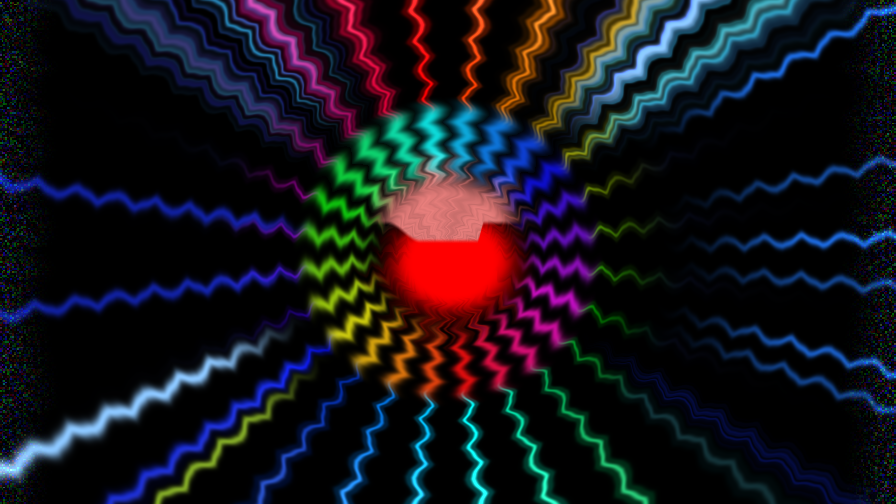
This background is drawn by a Shadertoy shader. Its source:

```glsl
const float TAU = 6.2831853;
const float RAY_COUNT = 24.0;
const float RING = 0.29;
const vec3 PINK = vec3(0.88, 0.48, 0.47);
const vec3 RED = vec3(1.0, 0.0, 0.0);
const vec3 ICE = vec3(0.55, 0.78, 1.0);

float hash(vec2 p) {
    return fract(sin(dot(p, vec2(127.1, 311.7))) * 43758.5453);
}

float noise(float x) {
    float cell = floor(x), t = fract(x);
    return mix(hash(vec2(cell, 3.0)), hash(vec2(cell + 1.0, 3.0)), t * t * (3.0 - 2.0 * t));
}

vec3 hueColor(float hue) {
    return clamp(abs(fract(hue + vec3(0.0, 2.0, 1.0) / 3.0) * 6.0 - 3.0) - 1.0, 0.0, 1.0);
}

float gauss(float x, float width) {
    return exp(-x * x / (width * width));
}

// Sideways zigzag, nearly constant in size, stretched with radius
float zigzag(float r) {
    float phase = 133.0 * sqrt(r);
    return asin(0.96 * sin(phase)) * 0.0075 + 0.0015 * sin(phase * 2.3);
}

// Thin line leaving the centre at a given angle
float strand(float angle, float r, float degrees, float width) {
    float delta = angle - radians(degrees);
    return gauss(r * sin(delta), width) * step(0.0, cos(delta));
}

// Evenly spaced rays, with the opposite hue outside the ring
vec3 rays(float angle, float r) {
    float sector = angle * RAY_COUNT / TAU;
    float center = (floor(sector) + 0.5) * TAU / RAY_COUNT;
    float offset = (fract(sector) - 0.5) * TAU / RAY_COUNT;
    float up = sin(center);
    float hue = 0.77 - center / TAU;
    float outside = smoothstep(RING - 0.02, RING + 0.02, r);

    float innerWidth = mix(0.055, 0.085, smoothstep(0.3, 0.9, up));
    vec3 inner = hueColor(hue) * mix(0.62, 0.8, abs(up)) + 0.05;
    inner *= gauss(offset, innerWidth) * smoothstep(0.12, 0.2, r);

    float side = 1.0 - smoothstep(0.5, 0.75, abs(up));
    float blueShift = side * smoothstep(0.36, 0.5, r);
    vec3 tint = mix(hueColor(hue + 0.5), vec3(0.05, 0.15, 0.8), blueShift);
    float reach = mix(1.0, exp(-max(r - RING, 0.0) * 11.0), side);
    float power = mix(0.62, 1.0, smoothstep(0.85, 0.98, abs(up)));
    float width = mix(0.027, 0.05, smoothstep(0.4, 0.8, up) * (1.0 - smoothstep(0.95, 1.0, up)));
    float fibres = 0.75 + 0.25 * cos(offset * 170.0);
    vec3 outer = tint * reach * power * fibres * gauss(offset, width);
    outer += vec3(0.25) * gauss(offset, 0.012) * power * reach * smoothstep(0.3, 0.6, r);
    return mix(inner, outer, outside);
}

// Fine bundles of threads in the upper corners
vec3 upperFan(float angle, float r) {
    float tilt = abs(angle - TAU * 0.25);
    float window = smoothstep(0.4, 0.65, tilt) * (1.0 - smoothstep(0.9, 1.08, tilt));
    float thread = pow(noise(angle * 62.0), 3.0);
    vec3 tint = mix(hueColor(0.5 + 0.2 * noise(angle * 25.0 + 9.0)), vec3(0.6), 0.3);
    return tint * thread * window * smoothstep(0.27, 0.5, r) * 0.9;
}

vec3 farStrands(float angle, float r) {
    const float RIGHT[6] = float[6](1.8, 11.5, -4.5, -15.0, -19.5, 29.0);
    const float LEFT[3] = float[3](171.0, 188.0, 217.0);
    vec3 glow = vec3(0.0);
    float rightFade = smoothstep(0.42, 0.75, r);
    for (int i = 0; i < 6; i++) {
        float power = 0.55 + 0.4 * hash(vec2(float(i), 5.0));
        glow += vec3(0.12, 0.45, 0.95) * strand(angle, r, RIGHT[i], 0.008) * power * rightFade;
    }
    for (int i = 0; i < 3; i++) {
        glow += vec3(0.06, 0.12, 0.6) * strand(angle, r, LEFT[i], 0.011) * smoothstep(0.25, 0.4, r);
    }
    float outside = smoothstep(0.3, 0.55, r);
    glow += ICE * strand(angle, r, 206.0, 0.006 + 0.014 * r) * outside;
    glow += ICE * strand(angle, r, 44.5, 0.012) * outside;
    glow += vec3(0.5, 0.65, 0.15) * strand(angle, r, 221.0, 0.009) * outside;
    float faint = smoothstep(0.06, 0.0, abs(angle + 0.56)) * noise(angle * 150.0);
    return glow + vec3(0.02, 0.06, 0.35) * faint * outside;
}

// Red ball with a stepped pink cap
vec3 addBall(vec3 color, vec2 p, float angle) {
    float d = length((p - vec2(0.01, -0.02)) / vec2(0.155, 0.13));
    float ball = 1.0 - smoothstep(0.55, 1.08, d + 0.08 * (noise(angle * 20.0) - 0.5));
    color = mix(color, RED * (1.0 - 0.35 * smoothstep(0.5, 0.9, d)), ball);
    float notch = max(smoothstep(0.058, 0.072, p.x), smoothstep(0.055, 0.12, -p.x));
    float lower = 0.022 + 0.036 * notch;
    float dome = length((p - vec2(0.0, 0.02)) / vec2(0.15, 0.135));
    float cap = smoothstep(lower - 0.006, lower + 0.006, p.y) * (1.0 - smoothstep(0.68, 1.12, dome));
    float shade = 0.88 + 0.16 * noise(angle * 18.0 + dome * 5.0);
    return mix(color, PINK * shade, cap);
}

void mainImage(out vec4 fragColor, in vec2 fragCoord) {
    vec2 p = (fragCoord - 0.5 * iResolution.xy) / iResolution.y;
    float r = max(length(p), 0.001);
    float angle = atan(p.y, p.x);
    float bent = angle + zigzag(r) / max(r, 0.1);

    vec3 color = rays(bent, r) + upperFan(bent, r) + farStrands(bent, r);

    // Streaks spreading from the ball
    float streak = pow(noise(bent * 22.0), 2.0);
    float halo = smoothstep(0.1, 0.14, r) * (1.0 - smoothstep(0.14, 0.22, r));
    color += mix(vec3(0.45, 0.04, 0.0), PINK, smoothstep(0.0, 0.1, p.y)) * streak * halo * abs(p.y) / r;
    color = addBall(color, p, bent);

    // Coloured grain along the side borders
    vec2 cell = floor(p * 288.0);
    vec3 grain = vec3(hash(cell), hash(cell + 17.0), hash(cell + 41.0));
    float border = smoothstep(0.79, 0.9, abs(p.x) + 0.03 * noise(p.y * 30.0));
    color += pow(grain, vec3(5.0)) * border * vec3(0.3, 0.4, 0.55);

    fragColor = vec4(clamp(color, 0.0, 1.0), 1.0);
}
```
